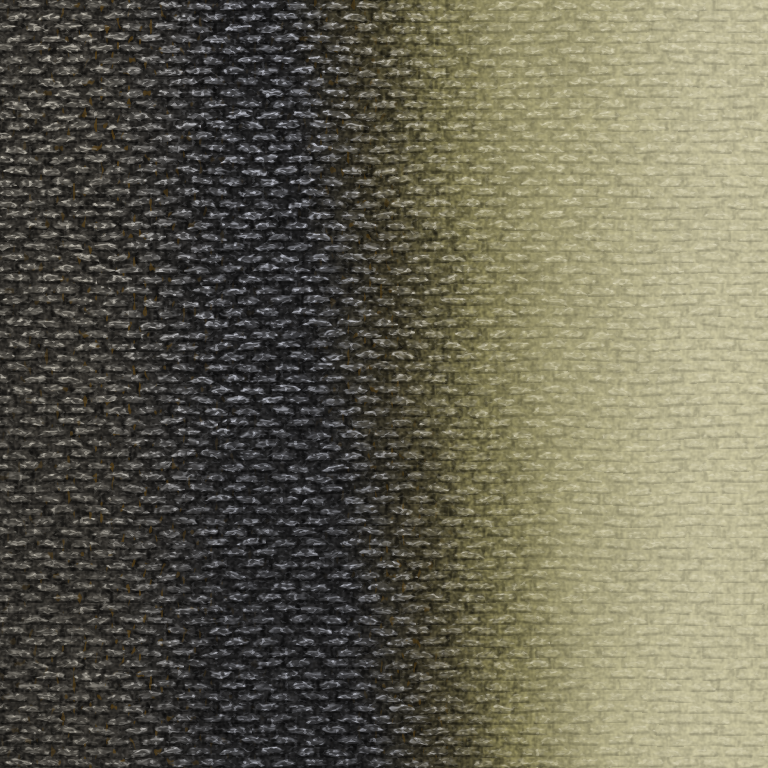
Write a WebGL 2 fragment shader that draws this texture.

```glsl
#version 300 es
precision highp float;
// Painted coarse canvas: a soft black-to-khaki blend over a woven relief.
// Staggered rows of raised weft stitches carry thin broken glints; gradient
// noise adds crackled grain, uneven paint, dark slits and ochre flecks.

#define STITCH_COLS 23.0
#define STITCH_ROWS 70.0
#define STITCH_SIZE vec2(0.34, 0.36)
#define WEAVE_WOBBLE 0.0050
#define EDGE_TOP 0.510
#define EDGE_DRIFT 0.110
#define BODY_GAIN 0.17
#define GLINT_GAIN 0.62
#define SHADOW_GAIN 0.40
#define SLIT_GAIN 0.42
#define GRAIN_GAIN 0.55

uniform vec2 u_resolution;
out vec4 fragColor;

float hash(vec2 p) {
    vec3 q = fract(vec3(p.xyx) * 0.1031);
    q += dot(q, q.yzx + 33.33);
    return fract((q.x + q.y) * q.z);
}

vec2 gradientAt(vec2 cell) {
    float angle = 6.2832 * hash(cell);
    return vec2(cos(angle), sin(angle));
}

// Gradient noise, roughly -0.7 to 0.7
float noise(vec2 p) {
    vec2 i = floor(p), f = fract(p);
    vec2 w = f * f * f * (f * (f * 6.0 - 15.0) + 10.0);
    vec2 e = vec2(1.0, 0.0);
    float low = mix(dot(gradientAt(i), f), dot(gradientAt(i + e), f - e), w.x);
    float high = mix(dot(gradientAt(i + e.yx), f - e.yx),
                     dot(gradientAt(i + 1.0), f - 1.0), w.x);
    return mix(low, high, w.y);
}

// Broad paint gradient; the blend leans right towards the bottom
vec3 paintColor(vec2 uv, float t) {
    vec3 soot = vec3(0.185, 0.176, 0.160);
    vec3 black = vec3(0.125, 0.124, 0.126);
    vec3 umber = vec3(0.215, 0.198, 0.140);
    vec3 olive = vec3(0.455, 0.435, 0.285);
    vec3 khaki = vec3(0.605, 0.585, 0.430);
    vec3 pale = vec3(0.745, 0.725, 0.590);
    vec3 color = mix(soot, black, smoothstep(0.10, 0.32, uv.x));
    color = mix(color, umber, smoothstep(-0.16, -0.03, t));
    color = mix(color, olive, smoothstep(-0.07, 0.08, t));
    color = mix(color, khaki, smoothstep(0.03, 0.19, t));
    return mix(color, pale, smoothstep(0.67, 0.94, uv.x + 0.03 * (0.5 - uv.y)));
}

void main() {
    vec2 uv = gl_FragCoord.xy / u_resolution;
    float drift = 0.016 * noise(uv * vec2(4.0, 7.0)) + 0.012 * noise(uv * vec2(40.0, 12.0));
    float t = uv.x - EDGE_TOP - EDGE_DRIFT * (1.0 - uv.y) + drift;
    float lightSide = smoothstep(-0.06, 0.16, t);
    float paleSide = smoothstep(0.65, 0.95, uv.x);
    vec3 color = paintColor(uv, t);

    // Uneven paint, upright thread streaks and crisp grain
    float patches = noise(uv * vec2(13.0, 9.0) + 4.0);
    float threads = noise(uv * vec2(150.0, 28.0) + 14.0);
    float grain = noise(uv * vec2(110.0, 190.0)) + 0.9 * noise(uv * vec2(245.0, 235.0) + 9.0);
    float relief = mix(1.0, 0.24, lightSide) * mix(1.0, 0.75, paleSide);
    color *= 1.0 + 0.12 * patches * (1.0 - 0.7 * lightSide);
    color *= 1.0 + (GRAIN_GAIN * grain + 0.32 * threads) * relief;

    // Staggered weave, gently bent
    vec2 bend = vec2(noise(uv * vec2(7.0, 12.0) + 20.0), noise(uv * vec2(9.0, 6.0) + 50.0));
    vec2 weave = (uv + WEAVE_WOBBLE * bend) * vec2(STITCH_COLS, STITCH_ROWS);
    float row = floor(weave.y);
    weave.x += 0.5 * mod(row, 2.0) + 0.14 * (hash(vec2(row, 3.0)) - 0.5);
    vec2 id = floor(weave);
    vec2 cell = fract(weave) - 0.5;
    float pick = hash(id + 71.0);
    vec2 local = cell - vec2(0.22, 0.24) * (vec2(pick, hash(id + 17.0)) - 0.5);
    local.y += 0.7 * local.x * (hash(id + 39.0) - 0.5);

    // Raised stitch with ragged rim
    float ragged = 0.9 * noise(uv * vec2(105.0, 200.0) + 31.0);
    float body = 1.0 - smoothstep(0.65, 1.15, length(local / STITCH_SIZE) + ragged);

    // Thin wandering glints: an arched crown line, a lower rim and crumbs
    float wander = 0.34 * noise(uv * vec2(75.0, 110.0) + 90.0);
    float arch = 0.15 - 1.5 * local.x * local.x + wander;
    float crown = exp(-pow((local.y - arch) / 0.12, 2.0));
    float rim = exp(-pow((local.y + 0.16 - wander) / 0.09, 2.0));
    float span = 1.0 - smoothstep(0.26, 0.43, abs(local.x) + 0.25 * ragged);
    float broken = smoothstep(-0.22, 0.20, noise(uv * vec2(120.0, 200.0) + 60.0));
    float crumbs = smoothstep(0.12, 0.38, noise(uv * vec2(165.0, 245.0) + 150.0));
    float glint = span * broken * (crown + 0.65 * rim) * (0.5 + 0.7 * pick);
    glint += crumbs * (0.22 + 0.55 * body);

    // Shadow under the stitch and dark slits beside it
    float shadow = exp(-pow((local.y + 0.42) / 0.15, 2.0))
                 * (1.0 - smoothstep(0.25, 0.46, abs(local.x) + 0.2 * ragged));
    float slitX = abs(abs(cell.x) - 0.42 + 0.10 * ragged);
    float slit = (1.0 - smoothstep(0.02, 0.10, slitX))
               * smoothstep(-0.10, 0.30, noise(uv * vec2(80.0, 50.0) + 80.0));
    color *= 1.0 - SHADOW_GAIN * shadow * mix(1.0, 0.35, lightSide);
    color *= 1.0 - SLIT_GAIN * slit * mix(1.0, 0.22, lightSide);

    // Neutral to cool sheen on black, warm on khaki; strongest near the top
    float sheen = mix(0.78, 1.10, smoothstep(0.10, 1.0, uv.y));
    float coolBand = smoothstep(0.10, 0.32, uv.x) * (1.0 - smoothstep(-0.14, 0.0, t));
    vec3 darkGlint = mix(vec3(0.77, 0.75, 0.70), vec3(0.77, 0.78, 0.82), coolBand);
    vec3 glintColor = mix(darkGlint, vec3(0.87, 0.85, 0.74), lightSide);
    float strength = sheen * mix(1.0, 0.78, lightSide);
    color = mix(color, glintColor, BODY_GAIN * body * strength);
    color = mix(color, glintColor, clamp(GLINT_GAIN * glint * strength, 0.0, 0.85));

    // Sparse ochre flecks where the dark paint is thin
    float thin = exp(-pow((uv.x - 0.15) / 0.12, 2.0)) + 0.8 * exp(-pow((t + 0.07) / 0.06, 2.0));
    float fleck = smoothstep(0.28, 0.44, noise(uv * vec2(140.0, 70.0) + 120.0));
    color = mix(color, vec3(0.36, 0.26, 0.08), 0.65 * fleck * thin * (1.0 - body) * (1.0 - lightSide));

    fragColor = vec4(clamp(color, 0.0, 1.0), 1.0);
}
```
